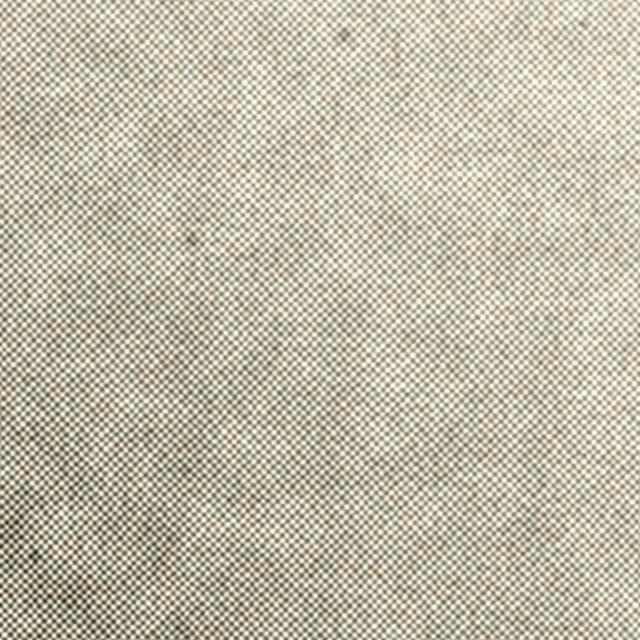
A Shadertoy shader for this texture:

```glsl
// Draws an aged halftone print: a fine diagonal dot screen on warm, blotchy paper.

#define SCREEN_FREQ 65.0    // dot periods across the canvas
#define SCREEN_TILT 0.015   // rotation of the screen, radians
#define DOT_CONTRAST 0.26   // strength of the dot screen
#define DOT_WOBBLE 0.12     // irregularity of dot positions, in periods
#define MEAN_TONE 0.765     // overall lightness
#define TONE_SLOPE 0.21     // lightness change from lower left to upper right
#define BLOTCH_AMOUNT 0.15  // cloudy ink variation
#define GRAIN_AMOUNT 0.16   // variation from dot to dot
#define SPECK_COUNT 14      // stray ink specks and stains

const float TAU = 6.2831853;
const vec3 PAPER_TINT = vec3(0.0, -0.023, -0.094);
const vec3 RUST_SHIFT = vec3(0.03, -0.05, -0.12);
const vec3 CREAM = vec3(0.95, 0.925, 0.855);

vec2 hash2(vec2 p) {
    vec3 q = fract(vec3(p.xyx) * vec3(0.1031, 0.1030, 0.0973));
    q += dot(q, q.yzx + 33.33);
    return fract((q.xx + q.yz) * q.zy);
}

float cornerSlope(vec2 cell, vec2 offset) {
    float angle = TAU * hash2(cell + 137.0).x;
    return dot(vec2(cos(angle), sin(angle)), offset);
}

float gradientNoise(vec2 p) {
    vec2 i = floor(p), f = p - i;
    vec2 u = f * f * f * (f * (f * 6.0 - 15.0) + 10.0);
    vec2 e = vec2(0.0, 1.0);
    float low = mix(cornerSlope(i, f), cornerSlope(i + e.yx, f - e.yx), u.x);
    float high = mix(cornerSlope(i + e.xy, f - e.xy), cornerSlope(i + e.yy, f - e.yy), u.x);
    return mix(low, high, u.y);
}

// Cloudy variation over several sizes
float blotches(vec2 p) {
    float sum = 0.0, weight = 0.5;
    for (int i = 0; i < 4; i++) {
        sum += weight * gradientNoise(p);
        p = mat2(1.6, 1.2, -1.2, 1.6) * p + 17.3;
        weight *= 0.7;
    }
    return sum;
}

// Checkered dot screen, from -1 on ink dots to 1 on paper gaps
float dotScreen(vec2 uv) {
    float c = cos(SCREEN_TILT), s = sin(SCREEN_TILT);
    vec2 p = mat2(c, s, -s, c) * uv * SCREEN_FREQ;
    vec2 wobble = vec2(gradientNoise(p * 0.9), gradientNoise(p * 0.9 + 51.7));
    vec2 wave = cos(TAU * (p + DOT_WOBBLE * wobble));
    return wave.x * wave.y;
}

// x: dark ink specks, y: rusty stains
vec2 specks(vec2 uv) {
    vec2 amount = vec2(0.0);
    for (int i = 0; i < SPECK_COUNT; i++) {
        float id = float(i);
        vec2 center = hash2(vec2(id, 7.0));
        vec2 traits = hash2(vec2(id, 29.0));
        float radius = mix(0.004, 0.009, traits.x);
        float d = length(uv - center) / radius;
        float spot = exp(-d * d) * mix(0.25, 1.0, traits.y * traits.y);
        amount += spot * (i % 2 == 0 ? vec2(1.0, 0.0) : vec2(0.15, 0.8));
    }
    return amount;
}

void mainImage(out vec4 fragColor, in vec2 fragCoord) {
    vec2 uv = fragCoord / iResolution.y;
    vec2 side = fragCoord / iResolution.xy;

    // Broad shading, darkest in the lower left corner
    float slope = dot(side - 0.5, vec2(0.45, 0.55));
    float corner = exp(-dot(side, side) * 7.0);
    float tone = MEAN_TONE + TONE_SLOPE * slope - 0.06 * corner;
    tone += BLOTCH_AMOUNT * (1.0 + 0.7 * corner) * blotches(uv * 9.0);

    // Halftone screen, stronger where the print is darker
    float contrast = DOT_CONTRAST * (1.0 - 0.5 * slope + 0.2 * corner);
    float light = tone + contrast * dotScreen(uv);
    light += GRAIN_AMOUNT * gradientNoise(uv * SCREEN_FREQ * 1.3 + 9.0);

    // Stray specks and faint colour drift
    vec2 marks = specks(uv);
    light -= 0.45 * marks.x;
    float drift = gradientNoise(uv * 32.0 + 80.0);
    vec3 color = vec3(light) + PAPER_TINT + marks.y * RUST_SHIFT;
    color += 0.025 * drift * vec3(0.6, -0.4, -1.0);

    // Soft shoulder keeps the highlights cream
    color -= 0.5 * max(color - CREAM, 0.0);
    fragColor = vec4(clamp(color, 0.03, 1.0), 1.0);
}
```
